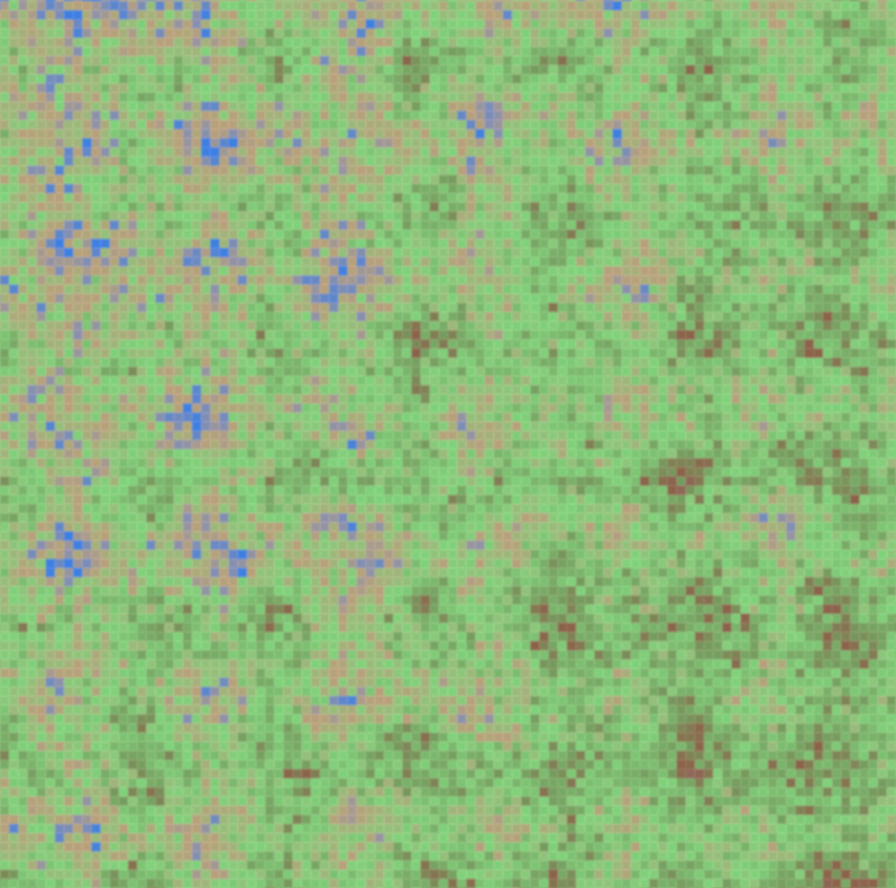
This texture is drawn by a Shadertoy shader. Its source:

```glsl
// A mosaic of small square cells coloured by one noisy height field.
// A soft lattice of mounds, a diagonal tilt and random grain set the height;
// a ramp turns it from brown valleys through green and tan to blue peaks.

const float CELLS = 98.0;   // cells across the canvas
const float PERIOD = 15.2;  // mound spacing in cells

float hash(vec2 p) {
    vec3 q = fract(vec3(p.xyx) * 0.1031);
    q += dot(q, q.yzx + 33.33);
    return fract((q.x + q.y) * q.z);
}

float valueNoise(vec2 p) {
    vec2 i = floor(p), f = fract(p);
    f = f * f * (3.0 - 2.0 * f);
    float low = mix(hash(i), hash(i + vec2(1, 0)), f.x);
    float high = mix(hash(i + vec2(0, 1)), hash(i + vec2(1, 1)), f.x);
    return mix(low, high, f.y);
}

// Height of one cell: zero is plain green
float cellHeight(vec2 cell) {
    vec2 wobble = vec2(valueNoise(cell / 9.0 + 17.0), valueNoise(cell / 9.0 + 53.0)) - 0.5;
    vec2 wave = cos(6.2832 * (cell + 3.0 * wobble - vec2(7.5, 5.5)) / PERIOD);
    float mounds = 0.16 * (wave.x + wave.y);
    vec2 centred = cell / CELLS - 0.5;
    float tilt = dot(centred, vec2(-0.36, 0.28));
    float clumps = 0.42 * (valueNoise(cell / 5.0 + 91.0) - 0.5)
                 + 0.36 * (valueNoise(cell / 2.0 + 140.0) - 0.5);
    float grain = 0.5 * (hash(cell + 211.0) + hash(cell + 377.0) - 1.0);
    return 0.03 + mounds + tilt + clumps + grain;
}

vec3 ramp(float h) {
    vec3 mauve = vec3(0.59, 0.45, 0.48);
    vec3 brown = vec3(0.54, 0.39, 0.29);
    vec3 olive = vec3(0.46, 0.61, 0.37);
    vec3 green = vec3(0.50, 0.82, 0.48);
    vec3 tan_ = vec3(0.71, 0.63, 0.48);
    vec3 slate = vec3(0.55, 0.57, 0.66);
    vec3 blue = vec3(0.24, 0.50, 0.88);
    vec3 col = mix(mauve, brown, smoothstep(-1.15, -0.90, h));
    col = mix(col, brown, step(-0.90, h));
    col = mix(col, olive, clamp((h + 0.80) / 0.32, 0.0, 1.0));
    col = mix(col, green, clamp((h + 0.48) / 0.48, 0.0, 1.0));
    col = mix(col, tan_, clamp(h / 0.48, 0.0, 1.0));
    col = mix(col, slate, clamp((h - 0.54) / 0.14, 0.0, 1.0));
    return mix(col, blue, clamp((h - 0.68) / 0.24, 0.0, 1.0));
}

vec3 cellColour(vec2 cell) {
    return ramp(cellHeight(cell));
}

void mainImage(out vec4 fragColor, in vec2 fragCoord) {
    vec2 p = fragCoord / iResolution.x * CELLS - 0.5;
    vec2 cell = floor(p), f = fract(p);

    // Blend neighbouring cells over a soft border
    vec2 w = smoothstep(0.25, 0.75, f);
    vec3 lower = mix(cellColour(cell), cellColour(cell + vec2(1, 0)), w.x);
    vec3 upper = mix(cellColour(cell + vec2(0, 1)), cellColour(cell + vec2(1, 1)), w.x);
    vec3 col = mix(lower, upper, w.y);

    // Faint pale seams between cells
    vec2 seam = 1.0 - smoothstep(0.0, 0.3, abs(f - 0.5));
    col += vec3(0.045, 0.025, 0.04) * max(seam.x, seam.y);

    fragColor = vec4(col, 1.0);
}
```
